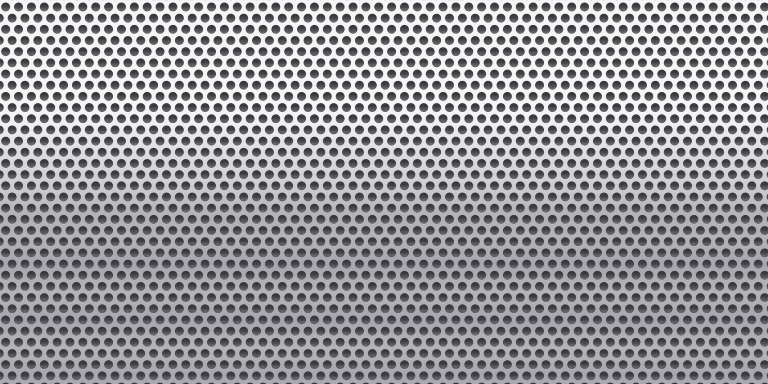
A WebGL 1 fragment shader for this texture:

```glsl
precision highp float;
// Perforated metal sheet: staggered round holes in a plate shading from white to grey.

uniform vec2 u_resolution;

#define COLUMNS 59.7        // holes across
#define ROWS 34.35          // rows down
#define FIRST_HOLE vec2(0.0148, 0.0182) // centre of the top left hole, from the top
#define HOLE_RADIUS 0.0116  // all lengths are in canvas heights
#define RIM_DROP 0.0013     // downward shift of the lit lower rim
#define BAND_PERIOD 0.1458  // spacing of the soft bands in the grey part
#define BAND_DEPTH 0.022
#define MESH_FREQ 1500.0    // weave seen through the holes
#define MESH_DEPTH 0.07

const float TAU = 6.2831853;
const vec3 PLATE_WHITE = vec3(0.96, 0.96, 0.965);
const vec3 PLATE_LIGHT = vec3(0.83, 0.83, 0.84);
const vec3 PLATE_GREY = vec3(0.68, 0.68, 0.70);
const vec3 HOLE_DARK = vec3(0.23, 0.22, 0.24);
const vec3 HOLE_LIGHT = vec3(0.41, 0.41, 0.43);

// Offset from the nearest hole centre; odd rows shift by half a column
vec2 holeOffset(vec2 p, vec2 pitch) {
  vec2 q = p - FIRST_HOLE;
  float row = floor(q.y / pitch.y + 0.5);
  q.x -= 0.5 * pitch.x * mod(row, 2.0);
  q.y -= row * pitch.y;
  q.x = (fract(q.x / pitch.x + 0.5) - 0.5) * pitch.x;
  return q;
}

// Coverage of a disc with a smooth edge
float disc(vec2 q, float radius, float pixel) {
  return 1.0 - smoothstep(-0.6 * pixel, 0.6 * pixel, length(q) - radius);
}

// Vertical sheen with soft bands in the grey part
vec3 plateColor(float depth) {
  vec3 color = mix(PLATE_WHITE, PLATE_LIGHT, smoothstep(0.27, 0.47, depth));
  color = mix(color, PLATE_GREY, smoothstep(0.43, 0.62, depth));
  float band = cos(TAU * (depth - 0.6875) / BAND_PERIOD);
  float grey = smoothstep(0.42, 0.62, depth);
  return color - BAND_DEPTH * band * grey * vec3(1.0, 1.1, 0.75);
}

// Shadowed top, lighter bottom, and a faint diagonal weave
vec3 holeColor(vec2 q, float pixel) {
  float fall = smoothstep(-0.6, 1.0, q.y / HOLE_RADIUS);
  vec3 color = mix(HOLE_DARK, HOLE_LIGHT, fall);
  float weave = sin((q.x + q.y) * MESH_FREQ) * sin((q.x - q.y) * MESH_FREQ);
  float visible = 1.0 - smoothstep(1.5, 6.0, MESH_FREQ * pixel);
  return color + MESH_DEPTH * weave * visible * (0.4 + 0.6 * fall);
}

void main() {
  float pixel = 1.0 / u_resolution.y;
  vec2 p = gl_FragCoord.xy * pixel;
  p.y = 1.0 - p.y;
  vec2 pitch = vec2(u_resolution.x * pixel / COLUMNS, 1.0 / ROWS);
  vec2 q = holeOffset(p, pitch);

  // Plate, then lit lower rim, then hole
  vec3 color = plateColor(p.y);
  float rim = disc(q - vec2(0.0, RIM_DROP), HOLE_RADIUS, pixel);
  color = mix(color, min(color + 0.06, 1.0), rim);
  color = mix(color, holeColor(q, pixel), disc(q, HOLE_RADIUS, pixel));

  gl_FragColor = vec4(color, 1.0);
}
```
